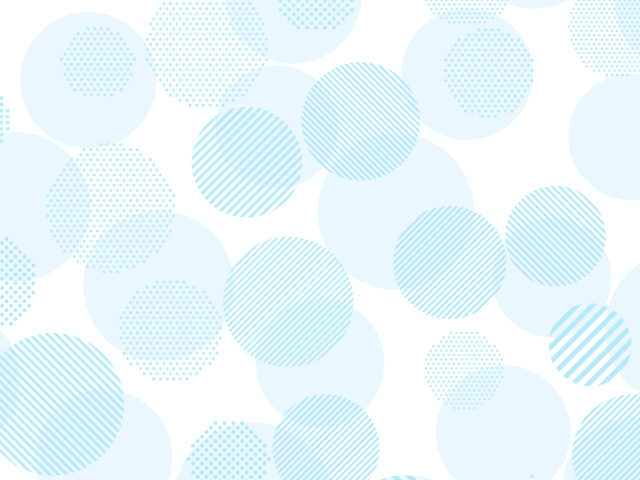
Reproduce this pattern procedurally as a Shadertoy shader.

```glsl
// Pale blue discs scattered on white, overlaid with discs of stripes and dots.
// Each layer is a tilted, jittered grid; every disc grows by a random weight
// until it meets its neighbours, so sizes vary without overlap in a layer.

const vec3 PAPER = vec3(0.995, 1.0, 1.0);
const vec3 PALE_BLUE = vec3(0.922, 0.970, 1.0);
const vec3 SKY_INK = vec3(0.715, 0.910, 0.990);
const vec3 AQUA_INK = vec3(0.740, 0.930, 0.965);

// A layer of discs: cell size, grid tilt, centre jitter, size spread, seed
struct Layer { float size; float tilt; float jitter; float spread; float seed; };

float hash(vec2 p, float seed) {
    return fract(sin(dot(p, vec2(127.1, 311.7)) + seed * 17.31) * 43758.5453);
}

mat2 rotation(float angle) {
    float c = cos(angle), s = sin(angle);
    return mat2(c, s, -s, c);
}

// Coverage of a shape from its signed distance
float fill(float dist, float soft) {
    return 1.0 - smoothstep(-soft, soft, dist);
}

vec2 discCentre(vec2 cell, Layer l) {
    vec2 offset = vec2(hash(cell, l.seed), hash(cell, l.seed + 1.0)) - 0.5;
    return cell + 0.5 + 2.0 * l.jitter * offset;
}

float discWeight(vec2 cell, Layer l) {
    return 1.0 + l.spread * (2.0 * hash(cell, l.seed + 2.0) - 1.0);
}

// Shares the gap to each neighbour by weight and keeps the tightest result
float discRadius(vec2 cell, Layer l) {
    vec2 centre = discCentre(cell, l);
    float weight = discWeight(cell, l);
    float radius = 1.0;
    for (int y = -1; y <= 1; y++)
    for (int x = -1; x <= 1; x++) {
        if (x == 0 && y == 0) continue;
        vec2 other = cell + vec2(x, y);
        float gap = distance(centre, discCentre(other, l));
        radius = min(radius, gap * weight / (weight + discWeight(other, l)));
    }
    return 0.98 * radius;
}

// Diagonal stripes clipped to a disc
float stripes(vec2 p, float radius, float pitch, float side, float soft) {
    float across = (p.x + side * p.y) * 0.7071;
    float band = abs(fract(across / pitch) - 0.5) * pitch - 0.24 * pitch;
    return fill(band, soft) * fill(length(p) - radius, soft);
}

// Rows of whole dots inside a disc; stagger shifts every other row
float dots(vec2 p, float radius, vec2 pitch, float dotRadius, float stagger, float soft) {
    float row = floor(p.y / pitch.y);
    float shift = 0.5 * stagger * mod(row, 2.0);
    float column = floor(p.x / pitch.x - shift);
    vec2 centre = (vec2(column + shift, row) + 0.5) * pitch;
    float inside = step(length(centre), radius - dotRadius);
    return fill(distance(p, centre) - dotRadius, soft) * inside;
}

// Chooses one of the fillings for a disc
float filling(vec2 p, float radius, float kind, float variant, float side, float soft) {
    if (kind < 0.40) {
        float pitch = variant > 0.84 ? 0.022 : mix(0.0095, 0.0155, variant);
        return stripes(p, radius, pitch, side, soft);
    }
    if (kind < 0.59) return dots(p, radius, vec2(0.0106, 0.0092), 0.0025, 1.0, soft);
    if (kind < 0.76) return dots(p, radius, vec2(0.0138, 0.0106), 0.0031, 1.0, soft);
    if (kind < 0.89) return dots(p, radius, vec2(0.0186, 0.0093), 0.0041, 1.0, soft);
    return dots(p, radius, vec2(0.0127), 0.0041, 0.0, soft);
}

// Returns coverage in x and ink tint in y for all discs of a layer
vec2 drawLayer(vec2 p, Layer l, bool solid, float soft) {
    mat2 turn = rotation(l.tilt);
    vec2 q = turn * p / l.size;
    vec2 result = vec2(0.0);
    for (int y = -1; y <= 1; y++)
    for (int x = -1; x <= 1; x++) {
        vec2 cell = floor(q) + vec2(x, y);
        vec2 local = (q - discCentre(cell, l)) * turn * l.size;
        if (length(local) > l.size * 0.8) continue;
        float radius = discRadius(cell, l) * l.size;
        float side = hash(cell, l.seed + 5.0) < 0.5 ? -1.0 : 1.0;
        float cover = solid ? fill(length(local) - radius, soft)
            : filling(local, radius, hash(cell, l.seed + 3.0),
                      hash(cell, l.seed + 4.0), side, soft);
        if (cover > result.x) result = vec2(cover, hash(cell, l.seed + 6.0));
    }
    return result;
}

void mainImage(out vec4 fragColor, in vec2 fragCoord) {
    vec2 p = fragCoord / iResolution.y;
    float soft = 0.8 / iResolution.y;

    Layer plain = Layer(0.345, 0.42, 0.16, 0.20, 3.0);
    Layer patterned = Layer(0.285, -0.33, 0.17, 0.42, 11.0);

    // Flat discs first, patterned discs over them
    vec3 color = mix(PAPER, PALE_BLUE, drawLayer(p, plain, true, soft).x);
    vec2 ink = drawLayer(p, patterned, false, soft);
    color = mix(color, mix(SKY_INK, AQUA_INK, ink.y), ink.x);
    fragColor = vec4(color, 1.0);
}
```
